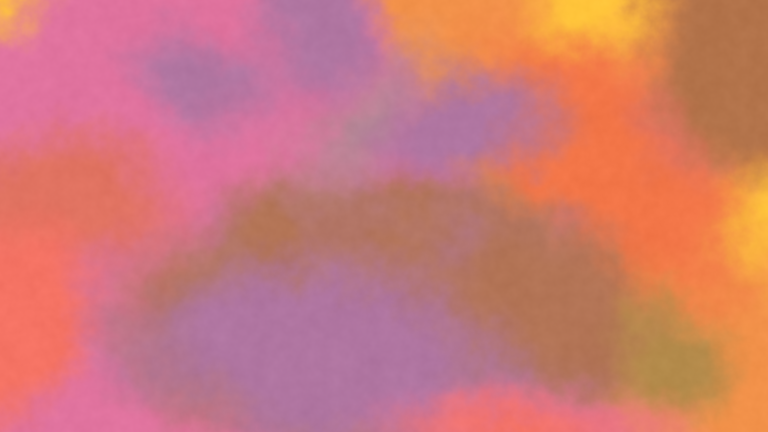
This background is drawn by a Shadertoy shader. Its source:

```glsl
// Soft pastel washes: pink and coral on the left, orange and amber on the right,
// with a mauve and brown cloud between them. Feathered ellipses are layered over
// a slanted two-colour ground, all bent by gradient noise for brushed edges.

const vec3 PINK   = vec3(0.88, 0.45, 0.62);
const vec3 MAUVE  = vec3(0.69, 0.46, 0.63);
const vec3 GREY   = vec3(0.71, 0.53, 0.58);
const vec3 CORAL  = vec3(0.96, 0.45, 0.39);
const vec3 BRICK  = vec3(0.88, 0.45, 0.38);
const vec3 ORANGE = vec3(0.95, 0.46, 0.28);
const vec3 AMBER  = vec3(0.95, 0.57, 0.29);
const vec3 YELLOW = vec3(1.00, 0.77, 0.23);
const vec3 BROWN  = vec3(0.70, 0.46, 0.40);
const vec3 OCHRE  = vec3(0.70, 0.45, 0.29);
const vec3 OLIVE  = vec3(0.70, 0.54, 0.29);

// Unit gradient for a lattice corner
vec2 cornerGradient(vec2 cell) {
    uvec2 c = uvec2(ivec2(cell) + 4096);
    uint h = c.x * 1597334677u ^ c.y * 3812015801u;
    h = (h ^ (h >> 15)) * 2246822519u;
    h ^= h >> 13;
    float angle = float(h & 65535u) * (6.28319 / 65536.0);
    return vec2(cos(angle), sin(angle));
}

float gradientNoise(vec2 p) {
    vec2 i = floor(p), f = p - i;
    vec2 u = f * f * f * (f * (f * 6.0 - 15.0) + 10.0);
    vec2 e = vec2(1.0, 0.0);
    float a = dot(cornerGradient(i), f);
    float b = dot(cornerGradient(i + e.xy), f - e.xy);
    float c = dot(cornerGradient(i + e.yx), f - e.yx);
    float d = dot(cornerGradient(i + e.xx), f - e.xx);
    return mix(mix(a, b, u.x), mix(c, d, u.x), u.y);
}

float fbm(vec2 p) {
    float sum = 0.0, amplitude = 0.6;
    for (int octave = 0; octave < 4; octave++) {
        sum += amplitude * gradientNoise(p);
        p = mat2(1.6, 1.2, -1.2, 1.6) * p + 7.3;
        amplitude *= 0.5;
    }
    return sum;
}

vec2 fbm2(vec2 p) {
    return vec2(fbm(p), fbm(p + vec2(31.7, 17.1)));
}

// Lays a feathered, tilted ellipse of paint over the colour below
vec3 wash(vec3 below, vec3 paint, vec2 p, vec2 centre, vec2 radius, float tilt) {
    vec2 d = p - centre;
    float c = cos(tilt), s = sin(tilt);
    vec2 q = vec2(c * d.x + s * d.y, c * d.y - s * d.x);
    float edge = (length(q / radius) - 1.0) * min(radius.x, radius.y);
    return mix(below, paint, 1.0 - smoothstep(-0.075, 0.075, edge));
}

void mainImage(out vec4 fragColor, in vec2 fragCoord) {
    vec2 uv = fragCoord / iResolution.y;
    float right = iResolution.x / iResolution.y;

    // Broad bends plus fine feathering
    vec2 p = uv + 0.13 * fbm2(uv * 3.0) + 0.045 * fbm2(uv * 20.0 + 5.0);

    // Slanted ground
    float divide = mix(1.42, 0.85, p.y);
    vec3 col = mix(PINK, AMBER, smoothstep(-0.08, 0.08, p.x - divide));

    // Warm right side
    col = wash(col, ORANGE, p, vec2(1.39, 0.62), vec2(0.37, 0.22), -0.85);
    col = wash(col, YELLOW, p, vec2(1.37, 1.02), vec2(0.15, 0.12), 0.0);
    col = wash(col, YELLOW, p, vec2(right, 0.50), vec2(0.06, 0.11), 0.0);
    col = wash(col, BRICK, p, vec2(1.58, 0.71), vec2(0.09, 0.12), 0.4);
    col = wash(col, OCHRE, p, vec2(1.74, 0.88), vec2(0.22, 0.29), 0.3);

    // Pink and coral left side
    col = wash(col, BRICK, p, vec2(0.10, 0.52), vec2(0.27, 0.15), 0.1);
    col = wash(col, CORAL, p, vec2(0.03, 0.27), vec2(0.18, 0.21), 0.2);
    col = wash(col, YELLOW, p, vec2(0.0, 1.0), vec2(0.09, 0.06), 0.5);
    col = wash(col, MAUVE, p, vec2(0.49, 0.81), vec2(0.14, 0.10), -0.5);
    col = wash(col, MAUVE, p, vec2(0.73, 0.95), vec2(0.12, 0.14), 0.0);

    // Central cloud, broken by drifting mauve and ochre
    float drift = fbm(uv * 4.0 + 11.0);
    vec3 cloud = mix(BROWN, MAUVE, 0.6 * smoothstep(0.0, 0.3, drift));
    cloud = mix(cloud, OCHRE, 0.6 * smoothstep(0.0, 0.3, -drift));
    col = wash(col, cloud, p, vec2(0.88, 0.26), vec2(0.59, 0.33), 0.0);
    col = wash(col, MAUVE, p, vec2(0.74, 0.17), vec2(0.40, 0.19), -0.1);
    col = wash(col, mix(OCHRE, BROWN, 0.4), p, vec2(1.29, 0.29), vec2(0.20, 0.13), -0.5);
    col = wash(col, OLIVE, p, vec2(1.54, 0.18), vec2(0.12, 0.11), -0.4);
    col = wash(col, GREY, p, vec2(0.82, 0.72), vec2(0.17, 0.08), 0.93);
    col = wash(col, MAUVE, p, vec2(1.06, 0.71), vec2(0.20, 0.12), 0.15);

    // Coral rise with a pink rim at the lower edge
    col = wash(col, PINK, p, vec2(1.22, 0.0), vec2(0.28, 0.10), 0.0);
    col = wash(col, CORAL, p, vec2(1.20, 0.0), vec2(0.19, 0.06), 0.0);

    // Faint chalky mottling
    col += 0.025 * fbm(uv * 34.0) + 0.02 * fbm(uv * 9.0 + 3.0);
    fragColor = vec4(clamp(col, 0.0, 1.0), 1.0);
}
```
